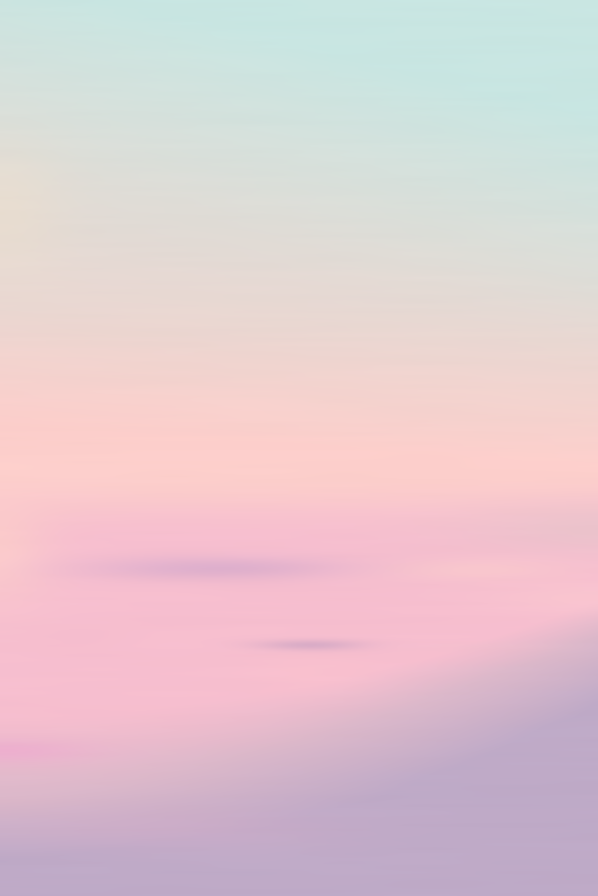
This background is drawn by a WebGL 2 fragment shader. Its source:

```glsl
#version 300 es
precision highp float;

uniform vec2 u_resolution;
out vec4 fragColor;

float hash(vec2 p) {
    p = fract(p * vec2(0.1031, 0.1137));
    p += dot(p, p.yx + 33.33);
    return fract((p.x + p.y) * p.x * 17.0);
}

float noise(vec2 p) {
    vec2 cell = floor(p);
    vec2 f = fract(p);
    f = f * f * (3.0 - 2.0 * f);
    float low = mix(hash(cell), hash(cell + vec2(1, 0)), f.x);
    float high = mix(hash(cell + vec2(0, 1)), hash(cell + vec2(1, 1)), f.x);
    return mix(low, high, f.y);
}

// Linear ramp from 0 at a to 1 at b
float ramp(float a, float b, float v) {
    return clamp((v - a) / (b - a), 0.0, 1.0);
}

// Soft elliptical falloff
float glow(vec2 p, vec2 center, vec2 radius) {
    vec2 d = (p - center) / radius;
    return exp(-dot(d, d));
}

// Vertical bands whose borders tilt across the canvas
vec3 skyBands(vec2 p) {
    float x = p.x;
    float y = p.y;
    float mintEnd = -0.03 + 0.16 * x;
    float greyAt = 0.18 + 0.14 * x;
    float blushAt = 0.34 + 0.05 * x;
    float peachAt = 0.47 + 0.055 * x;
    float pinkEnd = 0.80 - 0.13 * x * x;
    float mauveAt = 0.89 - 0.18 * pow(x, 1.5);
    float lavenderAt = 0.955 - 0.17 * x * x;

    vec3 color = vec3(0.785, 0.9, 0.885);
    color = mix(color, vec3(0.872, 0.865, 0.842), ramp(mintEnd, greyAt, y));
    color = mix(color, vec3(0.915, 0.842, 0.82), ramp(greyAt, blushAt, y));
    color = mix(color, vec3(0.99, 0.81, 0.797), ramp(blushAt, peachAt, y));
    color = mix(color, vec3(0.965, 0.745, 0.81), smoothstep(0.525, 0.605, y));
    color = mix(color, vec3(0.86, 0.72, 0.79), ramp(pinkEnd, mauveAt, y));
    return mix(color, vec3(0.747, 0.666, 0.78), ramp(mauveAt, lavenderAt, y));
}

void main() {
    // y runs downward from the top edge
    vec2 p = gl_FragCoord.xy / u_resolution;
    p.y = 1.0 - p.y;

    // Fine horizontal brushing
    float streak = noise(p * vec2(3.0, 75.0)) - 0.5;
    float fineStreak = noise(p * vec2(7.0, 190.0) + 40.0) - 0.5;
    vec3 color = skyBands(p + vec2(0.0, 0.008 * streak + 0.003 * fineStreak));

    // Broad side tints
    color = mix(color, vec3(0.92, 0.87, 0.81), 0.7 * glow(p, vec2(0.0, 0.235), vec2(0.1, 0.07)));
    color = mix(color, vec3(0.99, 0.81, 0.79), 0.75 * glow(p, vec2(-0.01, 0.61), vec2(0.09, 0.06)));
    color = mix(color, vec3(0.91, 0.765, 0.795), 0.8 * glow(p, vec2(1.02, 0.59), vec2(0.25, 0.03)));
    color = mix(color, vec3(0.82, 0.675, 0.785), 0.5 * glow(p, vec2(0.3, 0.925), vec2(0.28, 0.025)));

    // Bright cloud edges
    color = mix(color, vec3(0.98, 0.78, 0.815), 0.7 * glow(p, vec2(0.98, 0.667), vec2(0.16, 0.018)));
    color = mix(color, vec3(0.98, 0.79, 0.805), 0.8 * glow(p, vec2(0.79, 0.636), vec2(0.15, 0.012)));
    color = mix(color, vec3(0.98, 0.755, 0.805), 0.6 * glow(p, vec2(0.52, 0.748), vec2(0.11, 0.024)));
    color = mix(color, vec3(0.93, 0.74, 0.79), 0.35 * glow(p, vec2(0.82, 0.722), vec2(0.12, 0.005)));

    // Dark cloud bars and the magenta accent
    color = mix(color, vec3(0.86, 0.68, 0.8), 0.9 * glow(p, vec2(0.36, 0.634), vec2(0.21, 0.013)));
    color = mix(color, vec3(0.83, 0.66, 0.77), 0.85 * glow(p, vec2(0.52, 0.72), vec2(0.09, 0.006)));
    color = mix(color, vec3(0.93, 0.67, 0.81), 0.75 * glow(p, vec2(0.01, 0.838), vec2(0.14, 0.013)));

    color += 0.006 * (streak + fineStreak);
    fragColor = vec4(color, 1.0);
}
```
